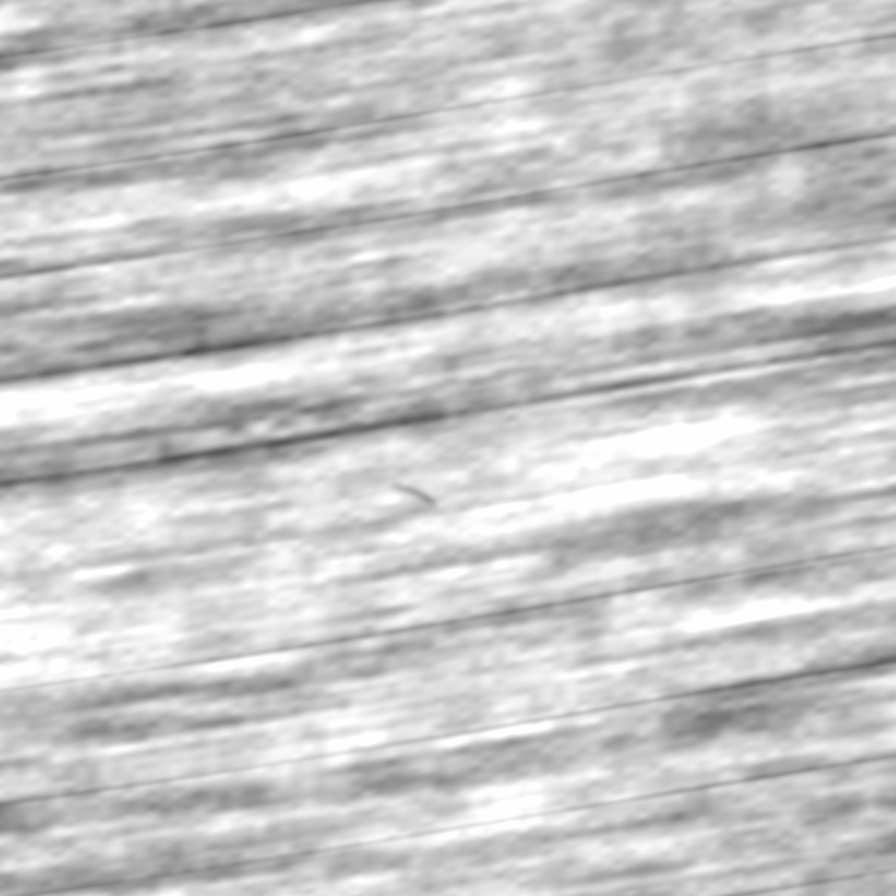
Reproduce this texture procedurally as a Shadertoy shader.

```glsl
// Brushed pale grey surface with slanted streaks, dark grooves and a small scratch.

float hash(vec2 p) {
    vec3 q = fract(vec3(p.xyx) * 0.1031);
    q += dot(q, q.yzx + 33.33);
    return fract((q.x + q.y) * q.z);
}

// Value noise centred on zero, from -0.5 to 0.5.
float noise(vec2 p) {
    vec2 cell = floor(p), f = fract(p);
    f = f * f * (3.0 - 2.0 * f);
    float low = mix(hash(cell), hash(cell + vec2(1, 0)), f.x);
    float high = mix(hash(cell + vec2(0, 1)), hash(cell + vec2(1, 1)), f.x);
    return mix(low, high, f.y) - 0.5;
}

float bell(float d, float width) {
    return exp(-d * d / (width * width));
}

// Layered noise, from long brush streaks down to short grain.
float brushing(vec2 p) {
    p += 20.0;
    float tone = 0.15 * noise(p * vec2(1.6, 17.0));
    tone += 0.20 * noise(p * vec2(3.5, 48.0) + 7.3);
    tone += 0.19 * noise(p * vec2(7.0, 95.0) + 3.1);
    tone += 0.14 * noise(p * vec2(13.0, 30.0) + 5.7);
    tone += 0.13 * noise(p * vec2(32.0, 64.0) + 1.9);
    tone += 0.08 * noise(p * vec2(75.0, 130.0) + 9.2);
    return tone;
}

// Nearly even grooves, deepest at the middle, with a soft shadow above each.
float grooves(vec2 p) {
    float shade = 0.0;
    for (int i = -5; i <= 4; i++) {
        float k = float(i);
        float jitter = hash(vec2(k + 30.0, 4.0)) - 0.5;
        float main = bell(k - 0.5, 0.9);
        float d = p.y - 0.46 - 0.117 * k - 0.022 * jitter * (1.0 - main);
        d += 0.004 * noise(vec2(p.x * 4.0 + 9.0, k + 40.5));
        float wear = 0.85 + 0.7 * noise(vec2(p.x * 5.0 + 60.0, k * 3.0 + 50.5));
        float line = bell(d, mix(0.0035, 0.0055, main));
        float shadow = smoothstep(-0.003, 0.006, d) * exp(-max(d, 0.0) / 0.022);
        float depth = k == -1.0 ? 0.05 : 0.14 + 0.10 * main;
        shade += wear * (depth * line + (0.06 + 0.13 * main) * shadow);
    }
    return shade;
}

// Speckled stain resting on the central groove.
float stain(vec2 p) {
    float area = bell(p.x - 0.31, 0.12) * bell(p.y - 0.488, 0.019);
    return area * (0.15 + 0.45 * noise(p * vec2(38.0, 75.0) + 12.0));
}

// Short tapered scratch that runs across the brushing.
float scratch(vec2 uv) {
    vec2 p = uv - vec2(0.462, 0.451);
    float across = p.y + 0.4 * p.x + 6.0 * p.x * p.x;
    return 0.22 * bell(across, 0.006) * (1.0 - smoothstep(0.012, 0.032, abs(p.x)));
}

void mainImage(out vec4 fragColor, in vec2 fragCoord) {
    vec2 uv = fragCoord / iResolution.xy;

    // Shear the canvas so that streaks follow the brushing direction.
    vec2 p = vec2(uv.x, uv.y - 0.157 * uv.x);
    p.y += 0.003 * sin(5.0 * uv.x);

    // Broad light and dark bands.
    float tone = 0.785 + 0.11 * bell(p.y - 0.325, 0.065);
    tone += 0.09 * bell(p.y - 0.545, 0.025);
    tone -= 0.07 * bell(p.y - 0.645, 0.06);
    tone += 0.05 * bell(p.y - 0.755, 0.03);

    tone += 1.25 * brushing(p);
    tone -= grooves(p) + stain(p) + scratch(uv);

    fragColor = vec4(vec3(clamp(tone, 0.3, 0.995)), 1.0);
}
```
